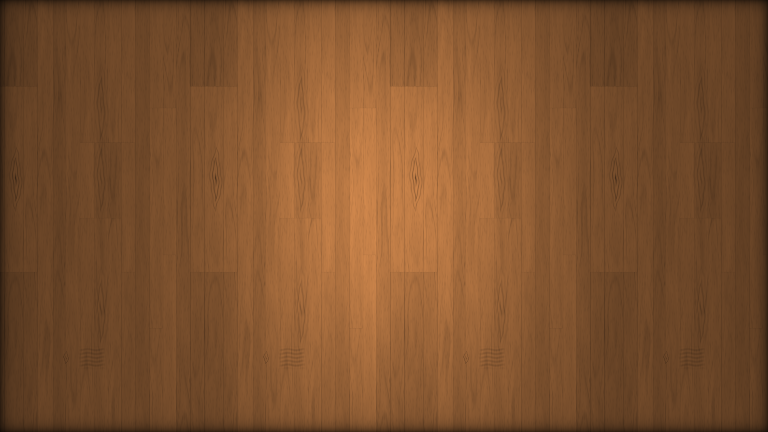
Give the GLSL for this texture, as a Shadertoy shader.

```glsl
const float TILE = 0.463;
const int PLANKS = 14;

// Left edge of each plank as a fraction of the tile
const float EDGES[15] = float[15](0.0, 0.07, 0.165, 0.235, 0.315, 0.375, 0.45,
    0.52, 0.59, 0.655, 0.725, 0.795, 0.865, 0.93, 1.0);

// Heights of the lower and upper joint in each plank
const vec2 JOINTS[14] = vec2[14](
    vec2(0.37, 0.8), vec2(0.37, 0.8), vec2(0.37, 0.8), vec2(-1, 2),
    vec2(-1, 2), vec2(-1, 2), vec2(0.495, 0.67), vec2(0.495, 0.67),
    vec2(0.495, 0.67), vec2(0.37, 0.67), vec2(-1, 2), vec2(0.24, 0.75),
    vec2(0.41, 0.75), vec2(-1, 2));

// Brightness of the bottom, middle and top board
const vec3 TONES[14] = vec3[14](
    vec3(0.93, 0.99, 0.9), vec3(0.92, 0.99, 0.89), vec3(0.94, 1.01, 0.92),
    vec3(1.01), vec3(0.95), vec3(1.01), vec3(1.02, 1.05, 1.02),
    vec3(1.0, 0.98, 0.99), vec3(1.02, 0.96, 1.02), vec3(0.99, 1.02, 1.02),
    vec3(0.95), vec3(1.02, 1.02, 1.0), vec3(1.04, 1.02, 0.99), vec3(0.96));

vec2 hash2(vec2 p) {
    vec3 h = fract(p.xyx * vec3(0.1031, 0.103, 0.0973));
    h += dot(h, h.yzx + 33.33);
    return fract((h.xx + h.yz) * h.zy);
}

float cellular(vec2 p) {
    vec2 cell = floor(p), local = fract(p);
    float nearest = 2.0;
    for (int j = -1; j <= 1; j++)
        for (int i = -1; i <= 1; i++) {
            vec2 offset = vec2(i, j);
            vec2 d = offset + hash2(cell + offset) - local;
            nearest = min(nearest, dot(d, d));
        }
    return sqrt(nearest);
}

// Soft fibres and sparse pores
float grain(vec2 p, float seed) {
    float x = p.x + 0.003 * sin(p.y * 17.0 + seed * 2.3);
    float broad = sin(x * 190.0 + 1.5 * sin(p.y * 6.0 + seed * 3.7));
    float patches = cellular(vec2(x * 75.0, p.y * 9.0) + seed * 3.0);
    float fibres = cellular(vec2(x * 260.0, p.y * 18.0) + seed * 7.0);
    float flecks = cellular(vec2(x * 230.0, p.y * 45.0) + seed * 13.0);
    return 0.012 * broad + 0.055 * (fibres - 0.5) + 0.05 * (patches - 0.5)
         - 0.04 * (1.0 - smoothstep(0.05, 0.35, flecks));
}

// Nested arches running along a board, x in -1..1 across it
float arches(float x, float y, float seed) {
    vec2 pick = hash2(vec2(seed, 4.7));
    float bend = x + 0.25 * sin(y * 13.0 + seed) + 0.1 * sin(y * 37.0 + seed * 3.0);
    float turn = 40.0 * y * sign(pick.y - 0.5) + 8.0 * bend * bend;
    float phase = turn + 1.8 * sin(y * 21.0 + seed * 5.0);
    float lines = pow(0.5 + 0.5 * sin(phase), 6.0);
    float fade = 0.5 + 0.5 * sin(y * 15.0 + seed * 4.0);
    return lines * fade * smoothstep(0.2, 0.7, pick.x);
}

// Pointed nested rings around a knot
float eye(vec2 p, vec2 centre, vec2 size, float rings) {
    vec2 d = (p - centre) / size;
    d.x += 0.1 * sin(d.y * 5.0) + 0.05 * sin(d.y * 13.0);
    float r = abs(d.x) + 0.6 * d.y * d.y + 0.3 * abs(d.y);
    float lines = 0.5 + 0.5 * cos(r * rings);
    return lines * lines * (1.0 - smoothstep(0.4, 1.6, r));
}

float softBox(vec2 p, vec2 centre, vec2 halfSize, float blur) {
    vec2 d = abs(p - centre) - halfSize;
    return 1.0 - smoothstep(-blur, blur, max(d.x, d.y));
}

float seam(float d, float width) {
    return 1.0 - smoothstep(0.0, width, abs(d));
}

float boards(vec2 p) {
    float u = fract((p.x - 0.44) / TILE);
    int plank = 0;
    for (int i = 1; i < PLANKS; i++) if (u >= EDGES[i]) plank = i;
    vec2 q = vec2(u * TILE, p.y), joint = JOINTS[plank];
    vec3 tone = TONES[plank];

    vec2 above = smoothstep(joint - 0.0015, joint + 0.0015, p.yy);
    float shade = 0.02 + mix(mix(tone.x, tone.y, above.x), tone.z, above.y);
    float seed = float(plank) + 17.0 * (step(joint.x, p.y) + step(joint.y, p.y));
    float across = 2.0 * (u - EDGES[plank]) / (EDGES[plank + 1] - EDGES[plank]) - 1.0;
    shade += grain(q, seed) - 0.09 * arches(across, p.y, seed);

    // Knots and long figure
    shade -= 0.22 * eye(q, vec2(0.0595, 0.586), vec2(0.014, 0.07), 13.0);
    shade -= 0.24 * eye(q, vec2(0.0595, 0.586), vec2(0.005, 0.02), 3.0);
    for (int i = 0; i < 3; i++) {
        float height = 0.28 + 0.235 * float(i) + 0.07 * float(i == 1);
        shade -= 0.13 * eye(q, vec2(0.257, height), vec2(0.014, 0.09), 11.0);
    }
    shade -= 0.2 * eye(q, vec2(0.176, 0.172), vec2(0.007, 0.015), 8.0);

    // Short cross-grain ripples
    float ripples = 0.5 + 0.5 * sin(q.y * 700.0 + sin(q.x * 160.0));
    shade -= 0.12 * ripples * softBox(q, vec2(0.236, 0.172), vec2(0.027, 0.023), 0.006);

    // Seams of uneven strength
    float side = (u - EDGES[plank]) * TILE;
    float strength = mix(0.03, 0.15, hash2(vec2(plank, 9.0)).x);
    float ends = max(seam(p.y - joint.x, 0.002), seam(p.y - joint.y, 0.002));
    return shade * (1.0 - strength * seam(side, 0.0035)) * (1.0 - 0.04 * ends);
}

void mainImage(out vec4 fragColor, in vec2 fragCoord) {
    vec2 p = fragCoord / iResolution.y;
    vec2 canvas = vec2(iResolution.x / iResolution.y, 1.0);

    // Tall central glow within a wider one
    vec2 d = (p - vec2(0.5 * canvas.x, 0.53)) / vec2(1.0, 1.45);
    float glow = dot(d, d);
    float light = 0.375 + 0.125 * exp(-glow / 0.42) + 0.27 * exp(-glow / 0.11);

    // Dark rim
    vec2 rim = 1.0 - 0.55 * exp(-min(p, canvas - p) / 0.013);
    vec3 wood = vec3(1.0, 0.65, 0.367);
    fragColor = vec4(wood * light * boards(p) * rim.x * rim.y, 1.0);
}
```
